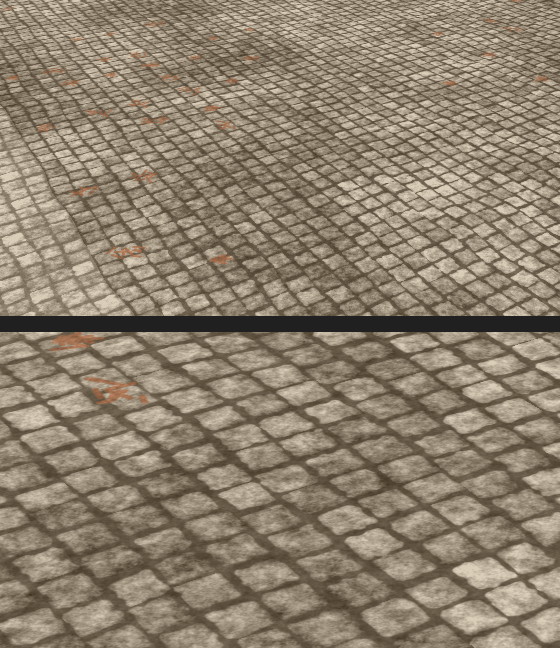
Top, the full canvas; bottom, a detail of the centre.
This texture is drawn by a Shadertoy shader. Its source:

```glsl
#define HORIZON 1.75     // height of the vanishing line, in canvas heights
#define STRETCH 2.5      // depth scale of the ground plane
#define STONE 0.0476     // width of one stone on the ground
#define SQUAT 1.12       // stone width over its length
#define JOINT 0.04       // half width of a joint, in stones
#define JITTER 0.09      // irregular placing of stones
#define WEAR 1.0         // strength of the mottling
#define LITTER 0.55      // share of ground patches with needles
#define DARK vec3(0.33, 0.28, 0.21)
#define LIGHT vec3(0.81, 0.76, 0.68)
#define RUST vec3(0.67, 0.43, 0.29)

float hash(vec2 p) {
    vec3 q = fract(p.xyx * vec3(0.1031, 0.1030, 0.0973));
    q += dot(q, q.yzx + 33.33);
    return fract((q.x + q.y) * q.z);
}

vec2 hash2(vec2 p) {
    return vec2(hash(p), hash(p + 47.3));
}

float noise(vec2 p) {
    vec2 i = floor(p), f = fract(p);
    f = f * f * (3.0 - 2.0 * f);
    vec2 e = vec2(0.0, 1.0);
    return mix(mix(hash(i), hash(i + e.yx), f.x),
               mix(hash(i + e.xy), hash(i + e.yy), f.x), f.y);
}

// Centred fractal noise; octaves finer than the blur fade out.
float mottle(vec2 p, float blur) {
    float sum = 0.0, amp = 0.42, freq = 1.0;
    for (int i = 0; i < 4; i++) {
        float fade = 1.0 / (1.0 + pow(freq * blur, 2.0));
        sum += amp * fade * (noise(p * freq + float(i) * 17.0) - 0.5);
        amp *= 0.85;
        freq *= 2.1;
    }
    return sum;
}

float roundBox(vec2 p, vec2 halfSize, float radius) {
    vec2 q = abs(p) - halfSize + radius;
    return length(max(q, 0.0)) + min(max(q.x, q.y), 0.0) - radius;
}

float segment(vec2 p, vec2 a, vec2 b) {
    vec2 d = b - a;
    return length(p - a - d * clamp(dot(p - a, d) / dot(d, d), 0.0, 1.0));
}

// Coverage of loose needles, gathered in clumps.
float needles(vec2 p, float blur) {
    vec2 cell = floor(p / 3.0);
    vec2 q = p - cell * 3.0;
    float crowd = smoothstep(0.2, 0.8, noise(cell * 0.3 + 5.0));
    if (hash(cell + 91.0) > LITTER * crowd) return 0.0;
    vec2 centre = 1.5 + 0.7 * (hash2(cell + 7.0) - 0.5);
    float spread = mix(0.4, 1.5, hash(cell + 11.0));
    float cover = 0.0;
    for (int i = 0; i < 10; i++) {
        vec2 seed = cell + float(i) * 13.7;
        float angle = 3.1 * hash(seed + 3.0) - 2.1;
        vec2 reach = vec2(cos(angle), sin(angle)) * mix(0.1, 0.35, hash(seed + 5.0));
        vec2 off = spread * (hash2(seed) - 0.5);
        vec2 middle = centre + off.x * vec2(0.85, -0.53) + off.y * vec2(0.4, 0.64);
        float d = segment(q, middle - reach, middle + reach) - 0.07;
        cover = max(cover, smoothstep(blur, -blur, d));
    }
    return cover;
}

void mainImage(out vec4 fragColor, in vec2 fragCoord) {
    // Canvas to ground plane
    vec2 uv = fragCoord / iResolution.y;
    float aspect = iResolution.x / iResolution.y;
    float depth = 1.0 / (HORIZON - uv.y);
    vec2 ground = vec2((uv.x - 0.5 * aspect) * depth, STRETCH * depth);
    float blur = 0.5 * STRETCH * depth * depth / (iResolution.y * STONE);

    // Axes across and along the edge of the pale border
    vec2 across = vec2(0.85, 0.527);
    vec2 rel = (ground - vec2(-0.27, 1.428)) / STONE;
    vec2 p = vec2(dot(rel, across), SQUAT * dot(rel, vec2(-across.y, across.x)));
    vec2 laid = p + 0.3 * (vec2(noise(p * 0.35), noise(p * 0.35 + 60.0)) - 0.5);

    // One stone per cell, courses shifted against each other
    float course = floor(laid.x);
    laid.y += 0.6 * hash(vec2(course, 8.0));
    vec2 id = vec2(course, floor(laid.y));
    float border = step(course, -0.5);
    vec2 f = fract(laid) - 0.5 + JITTER * (hash2(id + 20.0) - 0.5);
    vec2 halfSize = 0.5 - JOINT - 0.06 * hash2(id + 40.0);
    float d = roundBox(f, halfSize, 0.11) + 0.1 * (noise(p * 6.0) - 0.5);
    float edge = max(blur, 0.035);
    float stone = smoothstep(edge, -edge, d);

    // Stone tone: own shade, broad stains, pits and worn rims
    float grain = mottle(p * 3.2, blur * 2.6);
    float tone = 0.66 + 0.3 * (hash(id + 70.0) - 0.5);
    float stain = 0.4 * (noise(p * 0.13 + 30.0) - 0.5) + 0.25 * (noise(p * 0.4) - 0.5);
    tone += stain + WEAR * grain + 0.16 * dot(f, vec2(-0.5, 0.8));
    tone -= 0.15 * smoothstep(-0.14, 0.0, d);
    tone += 0.1 * smoothstep(0.5, 1.3, uv.x) - 0.1 * smoothstep(0.6, 0.0, uv.y);
    tone += 0.2 * border;

    // Earth in the joints, sandier in the border
    float earth = 0.13 + 0.25 * border + 0.4 * grain + 0.4 * stain;
    vec3 color = mix(DARK, LIGHT, clamp(mix(earth, tone, stone), -0.2, 1.1));

    // Rusty litter on the main field
    float litter = needles(p, max(blur, 0.03)) * (1.0 - border);
    color = mix(color, RUST * (0.95 + 0.5 * grain), 0.8 * litter);
    fragColor = vec4(clamp(color, 0.0, 1.0), 1.0);
}
```
